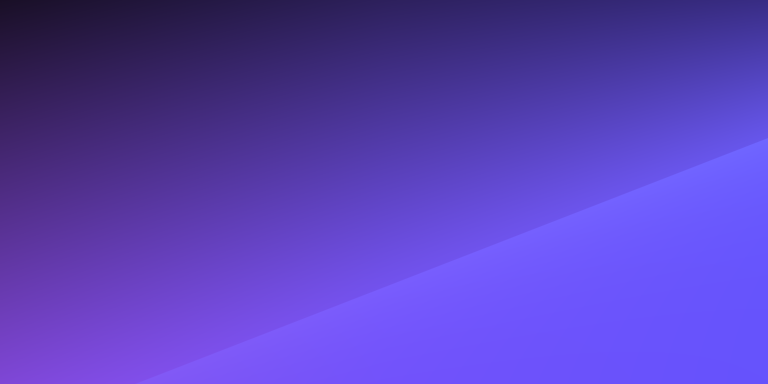
Reproduce this background procedurally as a Shadertoy shader.

```glsl
// Violet dusk gradient above a bright, softly lit diagonal slope.

const float SLOPE = 0.3886;
const float SLOPE_START = 0.352;

vec3 rgb(float r, float g, float b) {
    return vec3(r, g, b) / 255.0;
}

// Blend three colours placed at 0, 0.5 and 1.
vec3 ramp(vec3 a, vec3 b, vec3 c, float t) {
    return t < 0.5 ? mix(a, b, t * 2.0) : mix(b, c, t * 2.0 - 1.0);
}

// Height of the diagonal edge, in canvas heights.
float edgeHeight(float x) {
    return SLOPE * (x - SLOPE_START);
}

// Dark upper field: fades from the top border down to the diagonal.
vec3 duskColor(float across, float rise, float edge) {
    vec3 top = ramp(rgb(25.0, 15.0, 38.0), rgb(45.0, 32.0, 92.0),
                    rgb(56.0, 44.0, 132.0), across);
    vec3 horizon = ramp(rgb(137.0, 76.0, 232.0), rgb(114.0, 82.0, 237.0),
                        rgb(102.0, 86.0, 235.0), across);
    float lift = clamp(rise / (1.0 - edge), 0.0, 1.0);
    return mix(horizon, top, pow(lift, 1.12));
}

// Bright lower field: a glow along the edge that decays with depth.
vec3 slopeColor(float across, float depth) {
    vec3 base = ramp(rgb(128.0, 78.0, 238.0), rgb(112.0, 79.0, 250.0),
                     rgb(101.0, 82.0, 252.0), across);
    vec3 glow = mix(rgb(8.0, 8.0, 2.0), rgb(10.0, 20.0, 4.0), across);
    return base + glow * exp(-max(depth, 0.0) / 0.16);
}

void mainImage(out vec4 fragColor, in vec2 fragCoord) {
    vec2 uv = fragCoord / iResolution.xy;
    float edge = edgeHeight(uv.x * 2.0);
    float rise = uv.y - edge;
    float signedDist = rise / sqrt(1.0 + SLOPE * SLOPE);

    // Join both fields with a one-pixel smooth edge.
    float blur = 0.75 / iResolution.y;
    float above = smoothstep(-blur, blur, signedDist);
    vec3 color = mix(slopeColor(uv.x, -signedDist),
                     duskColor(uv.x, max(rise, 0.0), edge), above);
    fragColor = vec4(clamp(color, 0.0, 1.0), 1.0);
}
```
